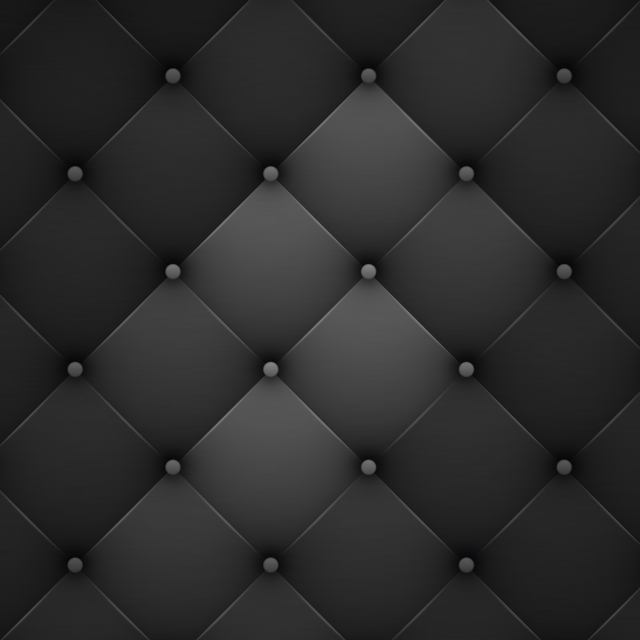
Give the GLSL for this pattern, as a three.js fragment shader.

```glsl
// Dark tufted upholstery: diamond panels with lit seams and round buttons.
varying vec2 vUv;

float hash(vec2 p) {
  vec3 q = fract(vec3(p.xyx) * 0.1031);
  q += dot(q, q.yzx + 33.33);
  return fract((q.x + q.y) * q.z);
}

// Narrow glint along an upper seam: widest at its middle, gone at the buttons.
float glint(float gap, float along) {
  float taper = pow(4.0 * along * (1.0 - along), 1.5);
  float width = 0.016 * taper;
  return taper * (1.0 - smoothstep(width - 0.006, width + 0.006, gap));
}

float upholstery(vec2 p) {
  // Diagonal lattice: buttons on the integers, one panel per unit square
  vec2 q = (p - vec2(0.576, 0.5755)) / 0.3057;
  vec2 lattice = vec2(q.x + q.y, q.y - q.x);
  vec2 cell = floor(lattice);
  vec2 f = lattice - cell;

  // Each panel takes its own share of a slanted pool of light
  vec2 k = cell + vec2(1.0, 0.5);
  float lit = exp(-(0.35 * k.x * k.x + 0.9 * k.y * k.y - 0.6 * k.x * k.y));
  float top = 0.175 + 0.27 * lit - 0.04 * smoothstep(0.8, 1.0, p.y);
  float bottom = 0.07 + 0.24 * top;

  // Panel shading, falling off downwards and into the folds
  float side = f.x - f.y;
  float shade = mix(bottom, top, 0.5 * (f.x + f.y));
  shade *= 1.0 - 0.2 * side * side;
  shade *= 1.0 - 0.15 * exp(-min(f.x, f.y) / 0.07);
  vec2 fromCentre = p - 0.5;
  shade *= 1.05 - 0.4 * dot(fromCentre, fromCentre);

  // Seams
  float seam = max(glint(1.0 - f.x, f.y), glint(1.0 - f.y, f.x));
  shade = mix(shade, 0.13 + 0.9 * top, 0.85 * seam);

  // Soft shadow around the nearest button
  vec2 knot = floor(lattice + 0.5);
  vec2 g = lattice - knot;
  vec2 offset = 0.3057 * 0.5 * vec2(g.x - g.y, g.x + g.y);
  float reach = length(offset - vec2(0.0, 0.004));
  shade *= 1.0 - 0.75 * exp(-pow(reach / 0.023, 2.0));
  shade *= 1.0 - 0.22 * exp(-pow(reach / 0.055, 2.0));

  // Domed button, lighter above and darker at its rim
  float r = length(offset);
  vec2 away = p - offset - vec2(0.49, 0.5);
  float dome = 0.25 + 0.2 * exp(-8.0 * dot(away, away));
  dome *= 1.0 + 0.25 * offset.y / 0.012;
  dome *= 1.0 - 0.3 * smoothstep(0.009, 0.0125, r);
  return mix(shade, dome, 1.0 - smoothstep(0.0112, 0.0128, r));
}

void main() {
  // Four samples smooth the folds between panels
  float shade = 0.0;
  for (int i = 0; i < 4; i++) {
    vec2 corner = vec2(mod(float(i), 2.0), floor(float(i) / 2.0)) - 0.5;
    shade += 0.25 * upholstery(vUv + 0.001 * corner);
  }

  // Faint horizontal weave and a cool tint in the darkest parts
  shade += 0.005 * (hash(floor(vUv * vec2(30.0, 256.0))) - 0.5);
  float cool = 0.006 * (1.0 - smoothstep(0.06, 0.15, shade));
  gl_FragColor = vec4(vec3(shade) + vec3(0.0, 0.0, cool), 1.0);
}
```
